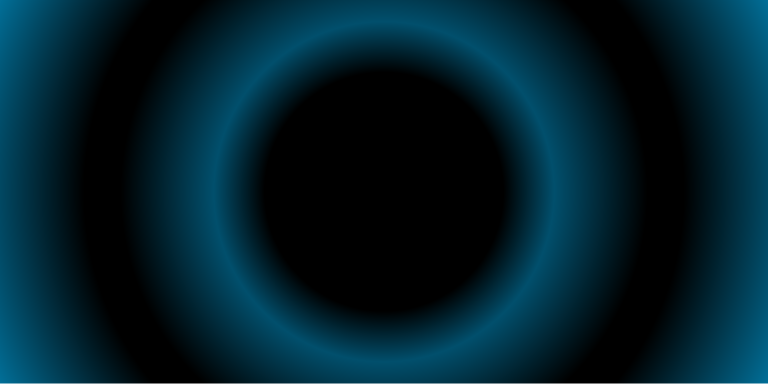
A WebGL 1 fragment shader for this background:

```glsl
precision highp float;
// Concentric teal glows on black: a creased ring around a dark disc, and
// an outer halo that brightens toward the corners. Both are linear ramps
// of the distance from the centre; a hairline closes the bottom edge.

#define DISC_RADIUS 0.311   // end of the dark centre
#define CREST_RADIUS 0.443  // brightest line of the ring
#define RING_END 0.686      // ring has faded to black
#define HALO_START 0.781    // outer halo begins
#define CREST_LEVEL 0.425   // brightness at the crest
#define HALO_SLOPE 1.77     // halo brightness gained per canvas height
#define LINE_HEIGHT 0.0013  // bottom hairline, in canvas heights
#define GLOW_TINT vec3(0.01, 0.73, 1.0)
#define LINE_COLOR vec3(1.0)

uniform vec2 u_resolution;

// Rises from the disc to the crest, then falls more gently to black.
float ringGlow(float radius) {
  float rise = (radius - DISC_RADIUS) / (CREST_RADIUS - DISC_RADIUS);
  float fall = (RING_END - radius) / (RING_END - CREST_RADIUS);
  return CREST_LEVEL * max(min(rise, fall), 0.0);
}

// Grows steadily beyond the dark gap.
float haloGlow(float radius) {
  return HALO_SLOPE * max(radius - HALO_START, 0.0);
}

// Share of the current pixel row covered by the hairline.
float lineCoverage() {
  return clamp(LINE_HEIGHT * u_resolution.y - gl_FragCoord.y + 0.5, 0.0, 1.0);
}

void main() {
  // The rings are centred in the area above the hairline.
  vec2 position = (gl_FragCoord.xy - 0.5 * u_resolution) / u_resolution.y;
  position.y -= 0.5 * LINE_HEIGHT;
  float radius = length(position);
  vec3 color = GLOW_TINT * (ringGlow(radius) + haloGlow(radius));
  color = mix(color, LINE_COLOR, lineCoverage());
  gl_FragColor = vec4(color, 1.0);
}
```
